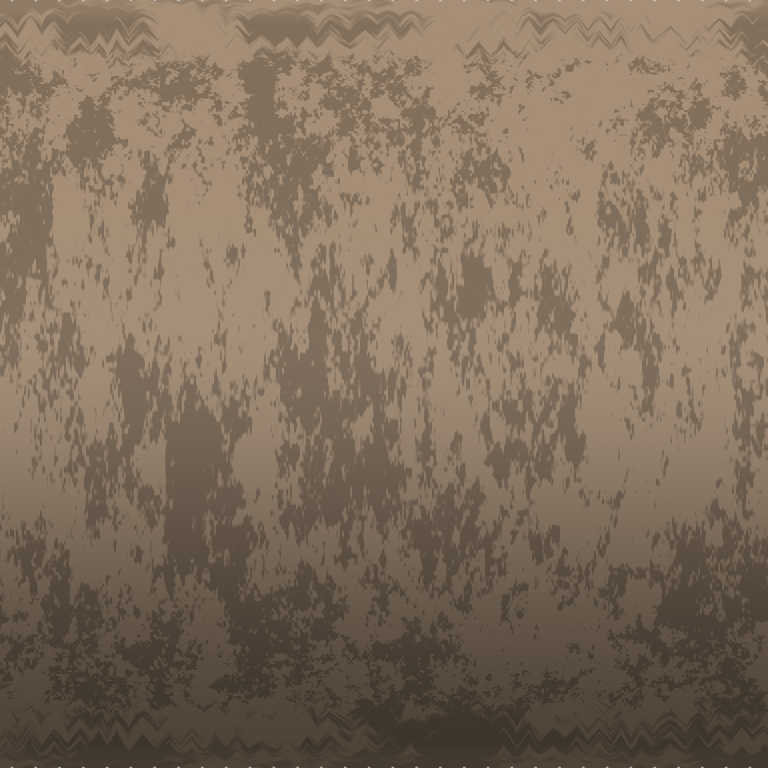
Give the GLSL for this texture, as a Shadertoy shader.

```glsl
// Weathered brown plaster: a vertical light-to-dark ramp under two-tone stains.
// Stains are thresholded noise, drawn out vertically in the middle and turning
// into zigzag horizontal streaks near the upper and lower borders.

#define LIGHT_TOP vec3(0.655, 0.562, 0.465)
#define LIGHT_BOTTOM vec3(0.310, 0.265, 0.213)
#define STAIN_SHADE 0.77
#define STAIN_LEVEL 0.480
#define STAIN_SOFTNESS 0.036
#define BLOTCH_SCALE vec2(6.5, 5.0)
#define BLOTCH_WEIGHT 0.31
#define GRAIN_SCALE 24.0
#define STREAK_SCALE vec2(8.0, 42.0)
#define ZIGZAG_PERIOD 0.031
#define ZIGZAG_HEIGHT 0.011
#define RAMP_HEIGHT 0.59

float hash(vec2 cell) {
    uvec2 q = uvec2(ivec2(cell)) * uvec2(1597334673u, 3812015801u);
    uint n = (q.x ^ q.y) * 1597334673u;
    n = (n ^ (n >> 15)) * 2246822519u;
    return float((n ^ (n >> 13)) >> 8) / 16777216.0;
}

float valueNoise(vec2 p) {
    vec2 cell = floor(p);
    vec2 f = fract(p);
    f = f * f * (3.0 - 2.0 * f);
    float low = mix(hash(cell), hash(cell + vec2(1.0, 0.0)), f.x);
    float high = mix(hash(cell + vec2(0.0, 1.0)), hash(cell + 1.0), f.x);
    return mix(low, high, f.y);
}

float fbm(vec2 p, int octaves, float gain) {
    float sum = 0.0, total = 0.0, weight = 1.0;
    for (int i = 0; i < octaves; i++) {
        sum += weight * valueNoise(p);
        total += weight;
        weight *= gain;
        p = p * 2.0 + vec2(17.3, 41.7);
    }
    return sum / total;
}

// Triangle wave with uneven teeth, from about -1 to 1
float zigzag(float x) {
    float phase = x / ZIGZAG_PERIOD + 0.7 * valueNoise(vec2(x * 19.0, 3.5));
    float tooth = abs(fract(phase) * 2.0 - 1.0) * 2.0 - 1.0;
    return tooth * mix(0.5, 1.3, valueNoise(vec2(x * 25.0, 8.5)));
}

void mainImage(out vec4 fragColor, in vec2 fragCoord) {
    vec2 uv = fragCoord / iResolution.y;
    float centered = uv.y * 2.0 - 1.0;
    float edge = abs(centered);
    float streakZone = smoothstep(0.80, 0.93, edge);
    float rim = smoothstep(0.93, 0.98, edge);

    // Waves grow toward the borders, then flatten at the rim
    float wave = zigzag(uv.x) * ZIGZAG_HEIGHT;
    wave *= smoothstep(0.76, 0.91, edge) * (1.0 - 0.75 * rim);
    vec2 waved = uv + vec2(0.0, wave);

    // Stretch grain vertically in the middle, compress it outward
    float c = waved.y * 2.0 - 1.0;
    float stretchedY = 0.18 * c + 0.22 * c * c * c * c * c;
    vec2 grainPos = vec2(uv.x, stretchedY) * GRAIN_SCALE;

    // Broad blotches set where stains gather; grain and streaks break them up
    float blotch = fbm(waved * BLOTCH_SCALE + vec2(83.0, 29.0), 4, 0.75);
    float grain = fbm(grainPos + 31.0, 5, 0.95);
    float streak = fbm(waved * STREAK_SCALE + 63.0, 4, 0.85);
    float field = mix(mix(grain, streak, streakZone), blotch, BLOTCH_WEIGHT);
    float softness = STAIN_SOFTNESS * (1.0 + 0.9 * streakZone);
    float stain = 1.0 - smoothstep(-softness, softness, field - STAIN_LEVEL);

    // Shade the ramp with the stains, fainter at the rim
    vec3 color = mix(LIGHT_BOTTOM, LIGHT_TOP, smoothstep(0.0, RAMP_HEIGHT, uv.y));
    color *= mix(vec3(1.0), vec3(0.99, 1.0, 1.02), smoothstep(0.9, 0.4, uv.y));
    color *= mix(1.0, mix(STAIN_SHADE, 0.85, rim), stain);

    // Tiny pale ticks along both borders
    float tickX = abs(fract(uv.x / ZIGZAG_PERIOD) - 0.5) * ZIGZAG_PERIOD;
    float tick = smoothstep(0.0025, 0.0008, tickX);
    tick *= smoothstep(0.0025, 0.0008, min(uv.y, 1.0 - uv.y));
    color = mix(color, vec3(0.85), 0.7 * tick);

    fragColor = vec4(color, 1.0);
}
```
